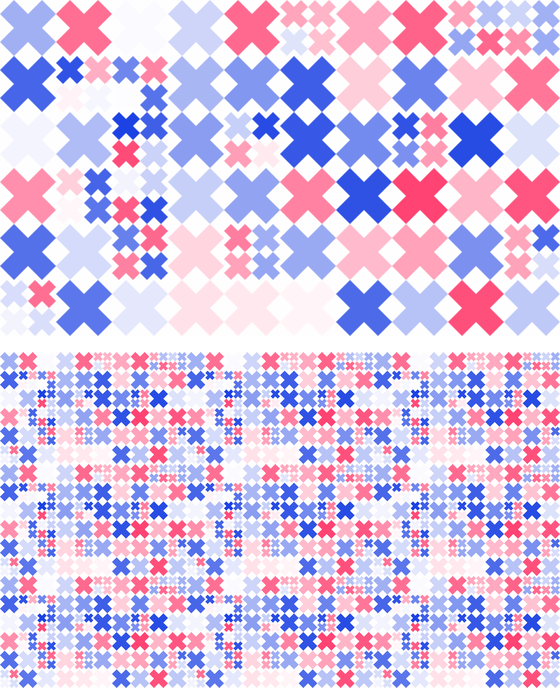
Top, the tile; bottom, the same tile 3 across and 3 down.
Write a Shadertoy shader that draws this pattern.

```glsl
// Grid of diagonal crosses shaded from blue through white to pink, some cells split into four.

const ivec2 GRID = ivec2(10, 6);
const int SPLIT_CELLS = 14;
const vec3 BLUE = vec3(0.11, 0.26, 0.89);
const vec3 WHITE = vec3(1.0, 0.995, 1.0);
const vec3 PINK = vec3(1.0, 0.25, 0.44);

// Integer hash
uint hash(int index, int seed) {
    uint h = uint(index) + uint(seed) * 7919u;
    h = (h ^ (h >> 16)) * 0x7feb352du;
    h = (h ^ (h >> 15)) * 0x846ca68bu;
    return h ^ (h >> 16);
}

float hash01(int index, int seed) {
    return float(hash(index, seed) >> 8) / 16777216.0;
}

// Position of a cell in a shuffled order, so every shade is used evenly
int shuffledRank(int index, int count, int seed) {
    uint own = hash(index, seed);
    int rank = 0;
    for (int i = 0; i < count; i++) rank += hash(i, seed) < own ? 1 : 0;
    return rank;
}

// Diagonal cross whose tips touch the edges of the square -1..1
float crossDistance(vec2 p) {
    vec2 a = abs(p);
    return max(abs(a.x - a.y) - 0.5, a.x + a.y - 1.5) * sqrt(0.5);
}

// Diverging ramp: 0 is blue, 0.5 white, 1 pink
vec3 rampColor(float t) {
    float k = 2.0 * t - 1.0;
    return mix(WHITE, k < 0.0 ? BLUE : PINK, abs(k));
}

void mainImage(out vec4 fragColor, in vec2 fragCoord) {
    vec2 uv = fract(fragCoord / iResolution.xy);
    int cellCount = GRID.x * GRID.y;

    // Choose one large cross or four small ones
    ivec2 cell = ivec2(uv * vec2(GRID));
    int cellIndex = cell.y * GRID.x + cell.x;
    bool split = shuffledRank(cellIndex, cellCount, 3) < SPLIT_CELLS;
    ivec2 tiles = split ? GRID * 2 : GRID;

    // Shade of this cross
    vec2 tilePos = uv * vec2(tiles);
    ivec2 tile = ivec2(tilePos);
    float shade = split
        ? hash01(tile.y * tiles.x + tile.x, 11)
        : (float(shuffledRank(cellIndex, cellCount, 7)) + 0.5) / float(cellCount);

    // Antialiased shape
    float d = crossDistance(fract(tilePos) * 2.0 - 1.0);
    float pixel = 2.0 * float(tiles.y) / iResolution.y;
    float coverage = clamp(0.5 - d / pixel, 0.0, 1.0);
    fragColor = vec4(mix(WHITE, rampColor(shade), coverage), 1.0);
}
```
